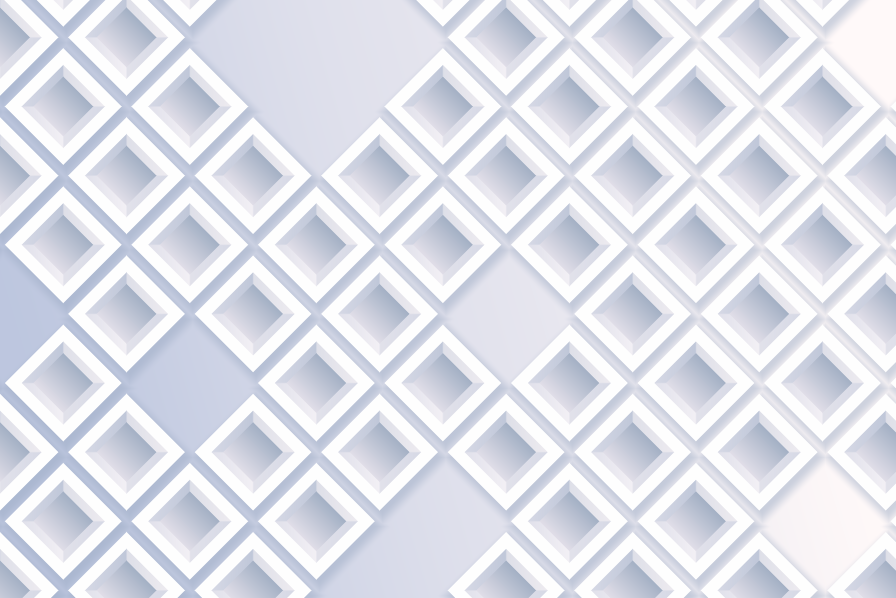
Write a Shadertoy shader that draws this pattern.

```glsl
// White diamond frames with recessed, bevelled centres on a staggered lattice,
// casting soft shadows on a blue-grey to blush backdrop. A few cells stay empty.
// Lengths are fractions of the canvas height, measured down from the top left.

#define PITCH vec2(0.1058, 0.1156)   // half-steps between staggered centres
#define TOP_ROW -0.0531              // height of the first row of centres
#define FRAME_R 0.0977               // half diagonal of the frame
#define WELL_R 0.0695                // half diagonal of the bevel's outer edge
#define FLOOR_R 0.0500               // half diagonal of the well floor
#define SHADOW_SHIFT vec2(0.005, 0.009)
#define SHADOW_SOFT 0.018
#define SHADOW_STRENGTH 0.48
#define SHADOW_COLOR vec3(0.60, 0.66, 0.76)

// Column and row of each empty cell
const int GAP_COUNT = 11;
const vec2 GAPS[GAP_COUNT] = vec2[GAP_COUNT](
    vec2(5, 0), vec2(4, 1), vec2(6, 1), vec2(5, 2), vec2(14, 1), vec2(0, 5),
    vec2(8, 5), vec2(3, 6), vec2(7, 8), vec2(13, 8), vec2(6, 9));

bool isEmpty(vec2 cell) {
    for (int k = 0; k < GAP_COUNT; k++) {
        vec2 d = abs(cell - GAPS[k]);
        if (d.x + d.y < 0.5) return true;
    }
    return false;
}

// Signed distance to a square standing on its corner
float diamond(vec2 p, float r) {
    return (abs(p.x) + abs(p.y) - r) * 0.7071;
}

float cover(float d, float px) {
    return 1.0 - smoothstep(-0.6 * px, 0.6 * px, d);
}

// Staggered cells: column + row is odd, so diagonal steps form a square grid
vec2 cellFromDiagonal(vec2 k) {
    return vec2(k.x + k.y + 1.0, k.x - k.y);
}

vec2 cellCentre(vec2 cell) {
    return cell * PITCH + vec2(0.0, TOP_ROW);
}

vec3 backdrop(vec2 p) {
    float t = clamp((p.x - 0.3 * p.y) / 1.5 + 0.1, 0.0, 1.0);
    vec3 cool = mix(vec3(0.73, 0.77, 0.87), vec3(0.89, 0.89, 0.93), smoothstep(-0.1, 0.58, t));
    return mix(cool, vec3(1.0, 0.975, 0.975), smoothstep(0.5, 0.95, t));
}

// Four bevel walls, mitred along the axes
vec3 bevel(vec2 q, float px) {
    float right = smoothstep(-px, px, q.x);
    float low = smoothstep(-px, px, q.y);
    float along = clamp(0.5 + 0.5 * q.x / WELL_R, 0.0, 1.0);
    vec3 upperLeft = mix(vec3(0.84, 0.85, 0.90), vec3(0.75, 0.78, 0.85), along * 2.0);
    vec3 upperRight = mix(vec3(0.81, 0.83, 0.88), vec3(0.93, 0.92, 0.94), along);
    vec3 lowerLeft = mix(vec3(0.88, 0.88, 0.92), vec3(0.95, 0.94, 0.96), along * 2.0);
    vec3 lowerRight = mix(vec3(0.93, 0.92, 0.94), vec3(0.84, 0.85, 0.90), along);
    return mix(mix(upperLeft, upperRight, right), mix(lowerLeft, lowerRight, right), low);
}

// Floor fades from shaded upper right to pale lower left
vec3 wellFloor(vec2 q) {
    float t = clamp(0.5 + 0.5 * (q.x - q.y) / FLOOR_R, 0.0, 1.0);
    return mix(vec3(0.88, 0.87, 0.91), vec3(0.64, 0.69, 0.77), t);
}

void mainImage(out vec4 fragColor, in vec2 fragCoord) {
    float px = 1.0 / iResolution.y;
    vec2 p = vec2(fragCoord.x, iResolution.y - fragCoord.y) * px;

    // Nearest lattice cell in diagonal steps
    vec2 s = (p - vec2(0.0, TOP_ROW)) / PITCH;
    vec2 nearest = floor(vec2(s.x + s.y - 1.0, s.x - s.y - 1.0) * 0.5 + 0.5);

    // Shadows of the surrounding frames
    float shadow = 0.0;
    for (int a = -1; a <= 1; a++) {
        for (int b = -1; b <= 1; b++) {
            vec2 cell = cellFromDiagonal(nearest + vec2(a, b));
            if (isEmpty(cell)) continue;
            float d = diamond(p - cellCentre(cell) - SHADOW_SHIFT, FRAME_R);
            shadow = max(shadow, 1.0 - smoothstep(-0.35 * SHADOW_SOFT, SHADOW_SOFT, d));
        }
    }
    vec3 color = mix(backdrop(p), SHADOW_COLOR, shadow * SHADOW_STRENGTH);

    // Frame, bevel and floor
    vec2 home = cellFromDiagonal(nearest);
    if (!isEmpty(home)) {
        vec2 q = p - cellCentre(home);
        color = mix(color, vec3(0.995), cover(diamond(q, FRAME_R), px));
        color = mix(color, bevel(q, px), cover(diamond(q, WELL_R), px));
        color = mix(color, wellFloor(q), cover(diamond(q, FLOOR_R), px));
    }
    fragColor = vec4(color, 1.0);
}
```
